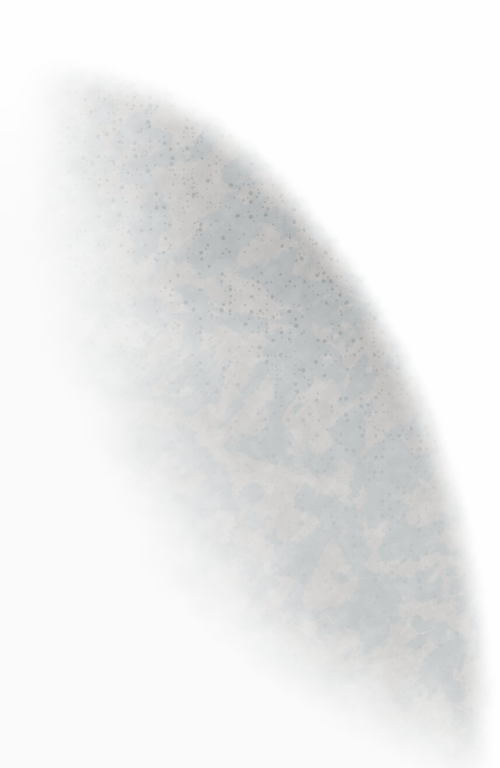
Give the GLSL for this background, as a Shadertoy shader.

```glsl
// A soft-edged crescent of pale weathered concrete on a white ground.
// A large circle bounds it on the right and a curved fade on the left;
// layered value noise gives the mottling and jittered cells the small pits.

float hash(vec2 p) {
    vec3 q = fract(vec3(p.xyx) * 0.1031);
    q += dot(q, q.yzx + 33.33);
    return fract((q.x + q.y) * q.z);
}

float valueNoise(vec2 p) {
    vec2 i = floor(p), f = fract(p);
    f = f * f * (3.0 - 2.0 * f);
    return mix(mix(hash(i), hash(i + vec2(1, 0)), f.x),
               mix(hash(i + vec2(0, 1)), hash(i + vec2(1, 1)), f.x), f.y);
}

float fbm(vec2 p) {
    float sum = 0.0, weight = 0.5;
    for (int i = 0; i < 5; i++) {
        sum += weight * valueNoise(p);
        p = mat2(1.6, 1.2, -1.2, 1.6) * p + 17.3;
        weight *= 0.55;
    }
    return sum / 1.055;
}

// Sparse round pits, one candidate per cell
float pits(vec2 p, float chance) {
    vec2 cell = floor(p);
    vec2 centre = 0.3 + 0.4 * vec2(hash(cell + 11.0), hash(cell + 47.0));
    float radius = mix(0.12, 0.3, hash(cell + 83.0));
    float wobble = 0.15 * (valueNoise(p * 4.0) - 0.5);
    float dist = length(fract(p) - centre) + wobble;
    return step(hash(cell), chance) * (1.0 - smoothstep(radius - 0.12, radius + 0.12, dist));
}

void mainImage(out vec4 fragColor, in vec2 fragCoord) {
    vec2 p = fragCoord / iResolution.y;
    p.x *= 0.6523 * iResolution.y / iResolution.x;
    float depth = 1.0 - p.y;

    // Crescent: outer circle, flattened slightly toward its upper end
    float flatten = max(0.0, 0.4 - p.x);
    float rim = length(p - vec2(-0.388, 0.0755)) - 1.023 + 0.6 * flatten * flatten;
    float grain = fbm(p * 60.0 + 5.0) - 0.5;
    float cover = 1.0 - smoothstep(-0.036, 0.014, rim + 0.012 * grain);

    // Inner fade, swinging right toward the bottom
    float inner = p.x - 0.13 - 0.352 * pow(depth / 0.911, 3.5);
    float cloud = fbm(p * 9.0) - 0.5;
    cover *= smoothstep(-0.12, 0.16, inner + 0.06 * cloud + 0.02 * grain);
    cover *= 1.0 - 0.3 * smoothstep(0.83, 1.0, depth);

    // Broad shading, darkest beside the upper right rim
    float band = exp(-pow((depth - 0.37) / 0.2, 2.0));
    float shade = 0.195 + 0.09 * band * exp(-pow(rim / 0.13, 2.0));
    shade += 0.04 * cloud;

    // Crisp pale patches and finer mottling
    float patches = smoothstep(0.46, 0.56, fbm(p * 32.0 + 3.0 * cloud));
    float flecks = smoothstep(0.5, 0.62, fbm(p * 85.0 + 31.0));
    shade += 0.012 - 0.026 * patches - 0.014 * flecks + 0.035 * grain;

    // Pits gather toward the upper right
    float pitted = mix(0.25, 1.0, smoothstep(0.75, 0.35, depth + 0.8 * max(-rim - 0.1, 0.0)));
    float holes = max(pits(p * 105.0, 0.22), 0.7 * pits(p * 165.0 + 9.0, 0.2));
    shade += 0.085 * pitted * holes;

    // Cool stone with warmer pale patches, over white with a faint haze
    vec3 tint = mix(vec3(1.05, 0.99, 0.97), vec3(0.98, 1.0, 1.03), patches);
    float haze = 0.015 * smoothstep(0.05, 0.3, depth) * smoothstep(0.02, -0.1, rim);
    vec3 colour = vec3(0.997 - haze * (1.0 - cover)) - shade * cover * tint;
    fragColor = vec4(clamp(colour, 0.0, 1.0), 1.0);
}
```
